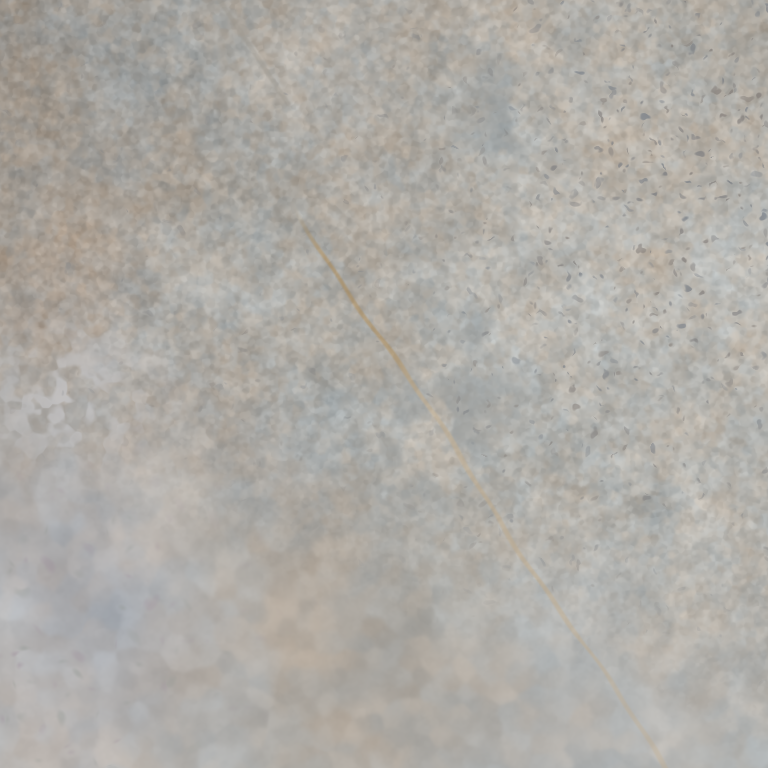
A WebGL 2 fragment shader for this texture:

```glsl
#version 300 es
precision highp float;
// Weathered pale stone: soft mottling, mineral specks and a thin ochre vein.

uniform vec2 u_resolution;
out vec4 fragColor;

vec3 hash3(vec2 p) {
    vec3 q = fract(p.xyx * vec3(0.1031, 0.1030, 0.0973));
    q += dot(q, q.yxz + 33.33);
    return fract((q.xxy + q.yzz) * q.zyx);
}

// Smooth cellular noise: three independent channels, centred on zero.
vec3 grains(vec2 p) {
    vec2 cell = floor(p), f = fract(p);
    vec3 sum = vec3(0.0);
    float total = 0.0;
    for (int y = -1; y <= 1; y++) {
        for (int x = -1; x <= 1; x++) {
            vec2 o = vec2(x, y);
            vec2 d = o + hash3(cell + o).xy - f;
            float w = exp(-5.0 * dot(d, d));
            sum += w * hash3(cell + o + 71.7);
            total += w;
        }
    }
    return sum / total - 0.5;
}

// Scattered oval flecks: x is coverage, y is a signed hue.
vec2 flecks(vec2 p, float density, float softness) {
    vec2 cell = floor(p), f = fract(p);
    vec2 best = vec2(0.0);
    for (int y = -1; y <= 1; y++) {
        for (int x = -1; x <= 1; x++) {
            vec2 o = vec2(x, y);
            vec3 site = hash3(cell + o + 13.1);
            vec3 look = hash3(cell + o + 47.9);
            float a = 6.2832 * look.x;
            vec2 d = o + site.xy - f;
            d = mat2(cos(a), sin(a), -sin(a), cos(a)) * d * vec2(1.0, 1.7);
            float radius = mix(0.14, 0.42, look.y * look.y);
            float m = 1.0 - smoothstep(radius - softness, radius + softness, length(d));
            m *= step(site.z, density) * mix(0.4, 1.0, look.z);
            if (m > best.x) best = vec2(m, look.x * 2.0 - 1.0);
        }
    }
    return best;
}

float patchMask(vec2 p, vec2 centre, vec2 radius) {
    vec2 d = (p - centre) / radius;
    return exp(-dot(d, d));
}

float segmentDistance(vec2 p, vec2 a, vec2 b) {
    vec2 pa = p - a, ba = b - a;
    return length(pa - ba * clamp(dot(pa, ba) / dot(ba, ba), 0.0, 1.0));
}

// Broad stains that set the base colour.
vec3 stains(vec2 p) {
    vec3 c = vec3(0.682, 0.673, 0.650);
    c = mix(c, vec3(0.725, 0.720, 0.700), 0.75 * patchMask(p, vec2(0.82, 0.55), vec2(0.32, 0.50)));
    c = mix(c, vec3(0.655, 0.640, 0.615), 0.60 * patchMask(p, vec2(0.42, 0.92), vec2(0.25, 0.20)));
    c = mix(c, vec3(0.580, 0.555, 0.525), 0.70 * patchMask(p, vec2(0.00, 1.00), vec2(0.25, 0.30)));
    c = mix(c, vec3(0.610, 0.575, 0.540), 0.60 * patchMask(p, vec2(0.06, 0.66), vec2(0.12, 0.16)));
    c = mix(c, vec3(0.705, 0.703, 0.715), 0.85 * patchMask(p, vec2(0.08, 0.20), vec2(0.22, 0.28)));
    c = mix(c, vec3(0.705, 0.705, 0.700), 0.70 * patchMask(p, vec2(0.75, 0.02), vec2(0.35, 0.18)));
    float band = segmentDistance(p, vec2(0.26, 0.42), vec2(0.54, 0.06));
    return mix(c, vec3(0.680, 0.655, 0.622), 0.7 * exp(-band * band / 0.008));
}

void main() {
    vec2 uv = gl_FragCoord.xy / u_resolution;
    float focus = smoothstep(0.32, 0.65, uv.y + 0.35 * uv.x);

    // Mottling from broad clouds down to fine grit
    vec3 cloud = grains(uv * 7.0);
    vec3 blotch = grains(uv * 19.0 + 0.3 * cloud.xy + 5.0);
    vec3 coarse = grains(uv * 46.0 + 0.5 * blotch.xy + 31.0);
    vec3 fine = grains(uv * 105.0 + 83.0);
    vec3 grit = grains(uv * 190.0 + 139.0);
    vec3 color = stains(uv + 0.09 * cloud.xy + 0.04 * blotch.yz);
    float tone = 0.045 * cloud.z + 0.045 * blotch.x + 0.055 * coarse.x;
    tone += mix(0.015, 0.080, focus) * fine.x + mix(0.008, 0.060, focus) * grit.x;
    float warmth = 0.022 * cloud.y + 0.025 * blotch.y + 0.025 * coarse.y + 0.03 * focus * fine.y;
    color += tone + warmth * vec3(0.8, -0.1, -0.9);

    // Blue-grey mineral clouds
    float mineral = patchMask(uv, vec2(0.55, 0.43), vec2(0.10, 0.09))
                  + patchMask(uv, vec2(0.68, 0.83), vec2(0.08, 0.12))
                  + 0.7 * patchMask(uv, vec2(0.63, 0.53), vec2(0.06, 0.09));
    mineral *= smoothstep(-0.15, 0.25, blotch.z + 0.6 * coarse.z);
    color = mix(color, vec3(0.570, 0.590, 0.595), 0.55 * min(mineral, 1.0));

    // Chalky bloom
    float bloom = patchMask(uv, vec2(0.09, 0.48), vec2(0.10, 0.08));
    bloom *= smoothstep(-0.15, 0.25, coarse.z + 0.6 * fine.z);
    color = mix(color, vec3(0.775, 0.775, 0.785), 0.75 * bloom);

    // Dark specks, crisp at upper right and blurred at lower left
    float crowd = patchMask(uv, vec2(0.92, 0.82), vec2(0.30, 0.32))
                + 0.5 * patchMask(uv, vec2(0.75, 0.45), vec2(0.25, 0.25));
    vec2 speck = flecks(uv * 68.0 + 0.6 * fine.xy, 0.06 + 0.40 * crowd * (1.0 + blotch.y), 0.13);
    vec3 speckColor = vec3(0.48, 0.48, 0.49) + speck.y * vec3(0.03, 0.0, -0.03);
    color = mix(color, speckColor, speck.x * focus * mix(0.30, 0.70, min(crowd, 1.0)));
    vec2 smudge = flecks(uv * 42.0 + 0.5 * coarse.xy, 0.45, 0.22);
    vec3 smudgeColor = mix(vec3(0.58, 0.60, 0.58), vec3(0.62, 0.56, 0.61), step(0.0, smudge.y));
    color = mix(color, smudgeColor, 0.45 * smudge.x * patchMask(uv, vec2(0.08, 0.16), vec2(0.20, 0.22)));

    // Ochre vein and its faint upper trace
    float path = 0.384 + 0.661 * (0.729 - uv.y) + 0.004 * sin(uv.y * 17.0) + 0.0015 * sin(uv.y * 61.0);
    float across = abs(uv.x - path) * 0.834;
    float width = 0.0028 + 0.0012 * blotch.x;
    float vein = 1.0 - smoothstep(width - 0.002, width + 0.002, across);
    vein *= 1.0 - smoothstep(0.66, 0.74, uv.y);
    vec3 veinColor = mix(vec3(0.735, 0.680, 0.595), vec3(0.690, 0.600, 0.460), smoothstep(0.46, 0.56, uv.y));
    color = mix(color, veinColor + 0.5 * tone, vein * mix(0.55, 0.85, smoothstep(0.05, 0.3, uv.y)));
    float trace = segmentDistance(uv, vec2(0.286, 1.0), vec2(0.375, 0.865));
    color = mix(color, vec3(0.610, 0.590, 0.555), 0.4 * (1.0 - smoothstep(0.001, 0.005, trace)));

    fragColor = vec4(clamp(color, 0.0, 1.0), 1.0);
}
```
